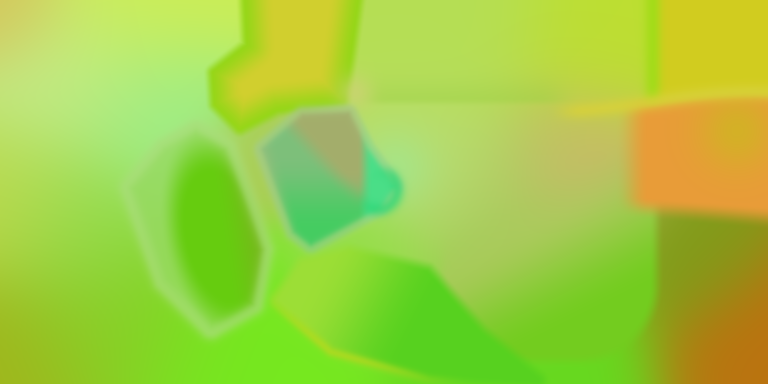
This background is drawn by a Shadertoy shader. Its source:

```glsl
// Soft abstract backdrop of melting lime, yellow, jade and orange glass shapes.

vec2 p;
vec3 col;
vec4 blend = vec4(0.);

// Adds a colour with a Gaussian weight; dividing by blend.a normalises the sum.
void wash(float x, float y, float radius, vec3 color) {
    vec2 d = (p - vec2(x, y)) / radius;
    blend += vec4(color, 1.) * (exp(-dot(d, d)) + 1e-5);
}

// Signed distance to a closed outline, negative inside.
float outline(vec2 v[8]) {
    float d = 1e3, side = 1.;
    for (int i = 0; i < 8; i++) {
        vec2 a = v[i], b = v[(i + 1) % 8], e = b - a, w = p - a;
        vec2 q = w - e * clamp(dot(w, e) / dot(e, e), 0., 1.);
        d = min(d, dot(q, q));
        bvec3 c = bvec3(p.y >= a.y, p.y < b.y, e.x * w.y > e.y * w.x);
        if (all(c) || all(not(c))) side = -side;
    }
    return side * sqrt(d) - .018;
}

float ramp(float a, float b, float x) { return smoothstep(a, b, x); }
float inside(float d, float soft) { return 1. - ramp(-soft, soft, d); }
float glow(float d, float width) { return exp(-d * d / (width * width)); }
float spot(float x, float y, float radius) { return glow(length(p - vec2(x, y)), radius); }
void paint(vec3 color, float alpha) { col = mix(col, color, alpha); }

void background() {
    // Left side, from pale mint down to olive
    wash(.0, 1., .16, vec3(.84, .76, .34));
    wash(.35, 1., .22, vec3(.8, .93, .33));
    wash(.15, .78, .22, vec3(.76, .92, .54));
    wash(.4, .7, .18, vec3(.6, .93, .53));
    wash(.0, .48, .2, vec3(.74, .85, .3));
    wash(.22, .42, .2, vec3(.57, .86, .3));
    wash(.0, .05, .25, vec3(.63, .71, .11));
    wash(.3, .15, .22, vec3(.52, .82, .15));
    wash(.62, .02, .24, vec3(.46, .91, .12));
    // Centre and lower edge
    wash(.68, .6, .12, vec3(.67, .8, .33));
    wash(.95, .33, .15, vec3(.58, .87, .28));
    wash(1.12, .58, .18, vec3(.73, .87, .46));
    wash(1.3, .42, .2, vec3(.67, .79, .37));
    wash(1.52, .58, .18, vec3(.78, .73, .41));
    wash(1.4, .05, .25, vec3(.4, .85, .12));
    // Upper panels and the dark right corner
    wash(1.15, .9, .25, vec3(.71, .87, .33));
    wash(1.58, .9, .2, vec3(.74, .87, .19));
    wash(1.8, .34, .16, vec3(.5, .61, .1));
    wash(1.97, .08, .2, vec3(.73, .45, .06));
    col = blend.rgb / blend.a;
}

void rightSide() {
    // Seam under the upper middle panel
    float seam = p.y - .73;
    float span = ramp(.92, 1., p.x) * (1. - ramp(1.4, 1.52, p.x));
    paint(vec3(.62, .82, .27), .5 * span * glow(seam, .06) * ramp(-.01, .015, seam));

    // Green basin fading upward into tan
    vec2 q = abs(p - vec2(1.43, .46)) - vec2(.08, .2);
    float basin = length(max(q, 0.)) + min(max(q.x, q.y), 0.) - .2;
    float lift = p.y - .5 * (p.x - 1.43);
    vec3 basinColor = mix(vec3(.45, .8, .12), vec3(.68, .79, .37), ramp(.12, .46, lift));
    paint(basinColor, inside(basin, .02) * (1. - ramp(.34, .56, lift)));

    // Orange block below a yellow panel, parted by a wavy brow
    float brow = p.y - .735 - .025 * sin((p.x - 1.7) * 6.);
    float upper = ramp(-.02, .02, brow);
    float block = ramp(1.6, 1.69, p.x) * ramp(.43, .49, p.y + .08 * (p.x - 1.65));
    vec3 orange = mix(vec3(.91, .61, .22), vec3(.83, .69, .15), spot(1.92, .66, .1));
    paint(orange, block * (1. - upper));
    paint(vec3(.82, .8, .12), upper * ramp(1.67, 1.73, p.x));
    paint(vec3(.6, .87, .08), .75 * upper * glow(p.x - 1.7, .022));
    paint(vec3(.85, .82, .22), .75 * glow(brow, .022) * ramp(1.42, 1.52, p.x));
}

void leafAndDrape() {
    // Lower leaf with a yellow rim
    float leaf = outline(vec2[8](vec2(.73, .22), vec2(.79, .31), vec2(.91, .34), vec2(1.11, .29),
        vec2(1.25, .13), vec2(1.4, .01), vec2(1.12, .03), vec2(.87, .1)));
    float shade = ramp(.78, 1.12, p.x - .5 * (p.y - .2));
    paint(mix(vec3(.61, .87, .21), vec3(.34, .82, .12), shade), inside(leaf, .018));
    float rim = glow(leaf, .013) * (1. - ramp(.1, .28, p.y)) * (1. - ramp(.9, 1.25, p.x));
    paint(vec3(.72, .85, .12), .7 * rim);

    // Amber drape with a green border
    float drape = outline(vec2[8](vec2(.64, 1.1), vec2(.65, .88), vec2(.56, .81), vec2(.565, .73),
        vec2(.625, .67), vec2(.72, .72), vec2(.89, .74), vec2(.94, 1.1)));
    vec3 amber = mix(vec3(.58, .84, .09), vec3(.82, .81, .18), ramp(0., .09, -drape));
    paint(amber, inside(drape, .014));
    paint(vec3(.8, .82, .45), .7 * spot(.925, .76, .045));
}

void podAndGem() {
    // Pale pod with a saturated core
    float pod = outline(vec2[8](vec2(.345, .51), vec2(.43, .61), vec2(.51, .655), vec2(.585, .61),
        vec2(.68, .35), vec2(.655, .21), vec2(.55, .15), vec2(.43, .27)));
    float podMask = inside(pod, .022);
    paint(vec3(.59, .85, .38), .8 * podMask);
    vec2 core = p - vec2(.575, .385);
    core.x += .16 * core.y;
    vec3 coreColor = mix(vec3(.4, .8, .06), vec3(.46, .72, .1), ramp(0., .12, core.x));
    paint(coreColor, podMask * (1. - ramp(.65, 1.15, length(core / vec2(.135, .25)))));
    paint(vec3(.68, .87, .5), .55 * glow(pod, .02));

    // Jade gem with a warm facet and a bright curled tip
    float gem = outline(vec2[8](vec2(.69, .61), vec2(.79, .695), vec2(.905, .7), vec2(.95, .61),
        vec2(1.02, .515), vec2(.985, .465), vec2(.81, .37), vec2(.77, .4)));
    paint(vec3(.62, .91, .58), .6 * spot(1.03, .56, .1));
    vec3 jade = mix(vec3(.27, .8, .38), vec3(.49, .75, .48), ramp(.4, .6, p.y));
    float facet = ramp(-.04, .05, p.y - .62 + 1.1 * (p.x - .8)) * ramp(.43, .56, p.y);
    jade = mix(jade, vec3(.64, .68, .42), facet);
    jade = mix(jade, vec3(.29, .87, .53), ramp(.93, .97, p.x));
    jade = mix(jade, vec3(.66, .74, .47), .8 - .8 * ramp(.67, .76, p.x + .3 * (p.y - .5)));
    paint(jade, inside(gem, .018));
    paint(vec3(.66, .82, .55), .5 * glow(gem, .014));
    float curl = length(p - vec2(.985, .505)) - .05;
    paint(vec3(.16, .84, .46), .65 * glow(curl, .018) * ramp(.93, 1.01, p.x - .6 * (p.y - .5)));
}

void mainImage(out vec4 fragColor, in vec2 fragCoord) {
    p = fragCoord / iResolution.xy * vec2(2., 1.);
    background();
    rightSide();
    leafAndDrape();
    podAndGem();
    fragColor = vec4(col, 1.);
}
```
